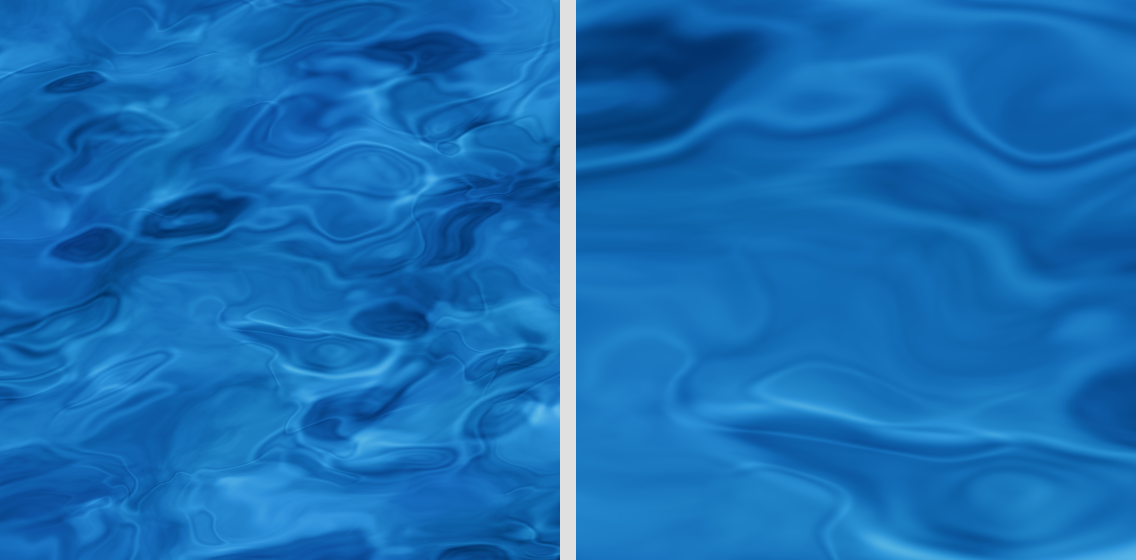
Left, the full canvas; right, a detail of the centre.
Give the GLSL for this texture, as a Shadertoy shader.

```glsl
// Soft blue, flowing tissue: slanted stretched noise is warped into swirls,
// then overlaid with scattered rimmed oval cells, thin fibres and pale glints.
// All layers add up to one tone, which a blue colour ramp turns into colour.

const float SLANT = 0.21;          // rise of the grain, radians
const float STRETCH = 1.9;         // length to height of the features
const float WARP = 0.30;           // strength of the swirling
const float BASE_TONE = 0.422;     // average tone (green level)
const float BROAD_CONTRAST = 0.37;
const float DETAIL_CONTRAST = 0.20;
const float GRAIN_CONTRAST = 0.035;
const float CELL_SCALE = 4.4;      // cells across the canvas
const float CELL_SHARE = 0.68;     // part of the grid that holds a cell
const float FIBRE_GAIN = 0.085;
const float GLINT_GAIN = 0.15;

// Blue ramp, dark to light, indexed by its own green channel
const int RAMP_SIZE = 8;
const vec3 RAMP[RAMP_SIZE] = vec3[RAMP_SIZE](
    vec3(0.01, 0.20, 0.43), vec3(0.03, 0.29, 0.56),
    vec3(0.05, 0.34, 0.64), vec3(0.05, 0.37, 0.66),
    vec3(0.08, 0.43, 0.73), vec3(0.12, 0.50, 0.78),
    vec3(0.17, 0.57, 0.85), vec3(0.40, 0.75, 0.92));

float hash(vec2 p) {
    vec3 h = fract(p.xyx * vec3(0.1031, 0.1030, 0.0973));
    h += dot(h, h.yzx + 33.33);
    return fract((h.x + h.y) * h.z);
}

mat2 rotation(float a) {
    return mat2(cos(a), -sin(a), sin(a), cos(a));
}

float noise(vec2 p) {
    vec2 i = floor(p), f = fract(p);
    f = f * f * f * (f * (f * 6.0 - 15.0) + 10.0);
    return mix(mix(hash(i), hash(i + vec2(1, 0)), f.x),
               mix(hash(i + vec2(0, 1)), hash(i + vec2(1, 1)), f.x), f.y);
}

float fbm(vec2 p, int octaves) {
    float sum = 0.0, gain = 0.5, total = 0.0;
    for (int i = 0; i < octaves; i++) {
        sum += gain * noise(p);
        total += gain;
        gain *= 0.5;
        p = rotation(0.6) * p * 2.03 + 11.7;
    }
    return sum / total;
}

float bump(float x, float width) {
    return exp(-x * x / (width * width));
}

// Tone of the oval cells: body, dark rim, pale halo and inner spot
float cells(vec2 p) {
    float tone = 0.0;
    float wobble = 0.5 * (fbm(p * 2.6 + 5.0, 3) - 0.5);
    vec2 home = floor(p);
    for (int y = -1; y <= 1; y++)
    for (int x = -1; x <= 1; x++) {
        vec2 id = home + vec2(x, y);
        if (hash(id + 71.3) > CELL_SHARE) continue;
        float kind = hash(id + 3.7), size = hash(id + 19.1);
        vec2 jitter = vec2(hash(id + 31.9), hash(id + 47.2)) - 0.5;
        vec2 local = rotation(0.9 * (hash(id + 8.3) - 0.5)) * (p - id - 0.5 - 0.5 * jitter);
        vec2 radii = vec2(mix(0.27, 0.48, size), mix(0.20, 0.38, hash(id + 61.4)));
        float d = length(local / radii) + wobble;
        float strength = mix(0.4, 1.0, hash(id + 91.8));
        float lit = 0.6 + 0.6 * smoothstep(-0.4, 0.4, local.y + jitter.x);

        float body = mix(-0.12, 0.035, kind * kind) * smoothstep(1.08, 0.72, d);
        float rim = -0.055 * bump(d - 0.95, 0.13);
        float halo = 0.075 * lit * bump(d - 1.22, 0.13);
        float ripple = 0.016 * sin(d * 19.0) * smoothstep(1.5, 0.8, d);
        float spot = length((local - 0.1 * jitter) / radii) + 0.8 * wobble;
        float nucleus = 0.11 * step(0.5, size) * smoothstep(0.48, 0.12, spot);
        tone += strength * (body + rim + halo + ripple + nucleus);
    }
    return tone;
}

// Pale threads with a dark side, fading in and out along their length
float fibres(vec2 p) {
    float level = fbm(p, 2) - 0.5;
    float presence = smoothstep(0.38, 0.72, noise(p * 0.6 + 40.0));
    return presence * (bump(level, 0.028) - 0.75 * bump(level - 0.065, 0.03));
}

vec3 blueRamp(float tone) {
    vec3 colour = RAMP[0];
    for (int i = 1; i < RAMP_SIZE; i++) {
        float low = RAMP[i - 1].g;
        colour = mix(colour, RAMP[i], clamp((tone - low) / (RAMP[i].g - low), 0.0, 1.0));
    }
    return colour;
}

void mainImage(out vec4 fragColor, in vec2 fragCoord) {
    vec2 uv = fragCoord / iResolution.y;

    // Slanted, stretched and swirled space shared by every layer
    vec2 flow = vec2(cos(SLANT) * uv.x + sin(SLANT) * uv.y,
                     STRETCH * (cos(SLANT) * uv.y - sin(SLANT) * uv.x)) + 3.0;
    vec2 swirl = vec2(fbm(flow * 3.2, 3), fbm(flow * 3.2 + 27.0, 3)) - 0.5;
    vec2 p = flow + WARP * swirl;

    float tone = BASE_TONE;
    tone += BROAD_CONTRAST * (fbm(p * 3.4 + 9.0, 4) - 0.5);
    tone += DETAIL_CONTRAST * (fbm(p * vec2(8.0, 10.0) + 2.0 * swirl, 4) - 0.5);
    tone += GRAIN_CONTRAST * (fbm(p * vec2(34.0, 48.0), 2) - 0.5);
    tone += cells(p * CELL_SCALE);
    tone += FIBRE_GAIN * (fibres(p * 5.5) + 0.6 * fibres(p * 9.0 + 60.0));
    tone += GLINT_GAIN * smoothstep(0.64, 0.84, fbm(p * 6.5 + 83.0, 3));

    // Slight drift between violet and teal blues
    float drift = fbm(p * 4.0 + 120.0, 2) - 0.5;
    vec3 colour = blueRamp(tone) + drift * vec3(-0.02, 0.02, -0.05);
    fragColor = vec4(clamp(colour, 0.0, 1.0), 1.0);
}
```
